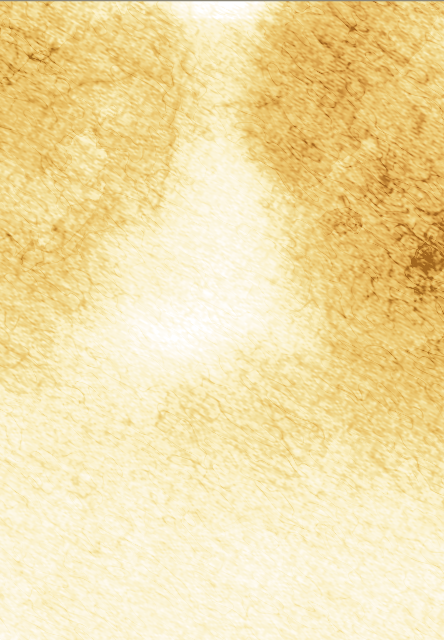
This background is drawn by a WebGL 1 fragment shader. Its source:

```glsl
precision highp float;
// Aged golden parchment lit by a pale shaft of light that widens downward.
// A tone map (0 = white, 7 = brown) is laid out first, then roughened with
// blotches, cracks, fibres and scratches, and finally coloured by a ramp.

uniform vec2 u_resolution;

#define LEFT_TONE 4.1
#define RIGHT_TONE 4.8
#define BASE_TONE 1.1
#define SCRATCH_ANGLE 0.50
#define STEEP_ANGLE 0.78
#define SCRATCH_AMOUNT 1.7
#define FIBRE_AMOUNT 1.5
#define GRAIN_AMOUNT 2.3
#define BLOTCH_AMOUNT 3.2
#define CRACK_AMOUNT 1.1

float hash(vec2 p) {
  return fract(sin(dot(p, vec2(127.1, 311.7))) * 43758.545);
}

float noise(vec2 p) {
  vec2 cell = floor(p), f = fract(p);
  f = f * f * (3.0 - 2.0 * f);
  float low = mix(hash(cell), hash(cell + vec2(1.0, 0.0)), f.x);
  float high = mix(hash(cell + vec2(0.0, 1.0)), hash(cell + 1.0), f.x);
  return mix(low, high, f.y);
}

float fbm(vec2 p) {
  float sum = 0.0, weight = 0.5;
  for (int i = 0; i < 6; i++) {
    sum += weight * noise(p);
    p = mat2(1.6, 1.2, -1.2, 1.6) * p + 7.3;
    weight *= 0.52;
  }
  return sum / 1.02;
}

// Rotates so that x runs down to the right along the scratches
vec2 alongScratch(vec2 p, float angle) {
  float c = cos(angle), s = sin(angle);
  return vec2(c * p.x - s * p.y, s * p.x + c * p.y);
}

float scratches(vec2 q) {
  return 0.5 * noise(q * vec2(9.0, 170.0)) + 0.5 * noise(q * vec2(30.0, 290.0)) - 0.5;
}

// Thin broken lines where the noise crosses its middle value
float fibres(vec2 q) {
  float ridge = 1.0 - abs(2.0 * noise(q) - 1.0);
  return smoothstep(0.78, 1.0, ridge) * noise(q * 0.6 + 31.0);
}

float bump(vec2 p, vec2 center, vec2 radius) {
  vec2 q = (p - center) / radius;
  return exp(-dot(q, q));
}

float segmentDistance(vec2 p, vec2 a, vec2 b) {
  vec2 ab = b - a;
  return length(p - a - ab * clamp(dot(p - a, ab) / dot(ab, ab), 0.0, 1.0));
}

vec3 parchment(float tone) {
  vec3 c = mix(vec3(1.0), vec3(0.995, 0.975, 0.92), clamp(tone + 1.0, 0.0, 1.0));
  c = mix(c, vec3(0.985, 0.955, 0.84), clamp(tone, 0.0, 1.0));
  c = mix(c, vec3(0.98, 0.93, 0.74), clamp(tone - 1.0, 0.0, 1.0));
  c = mix(c, vec3(0.95, 0.87, 0.60), clamp(tone - 2.0, 0.0, 1.0));
  c = mix(c, vec3(0.93, 0.80, 0.47), clamp(tone - 3.0, 0.0, 1.0));
  c = mix(c, vec3(0.90, 0.73, 0.37), clamp(tone - 4.0, 0.0, 1.0));
  c = mix(c, vec3(0.83, 0.62, 0.26), clamp(tone - 5.0, 0.0, 1.0));
  return mix(c, vec3(0.64, 0.42, 0.12), clamp(tone - 6.0, 0.0, 1.0));
}

void main() {
  vec2 uv = gl_FragCoord.xy / u_resolution;
  vec2 p = vec2(uv.x * u_resolution.x / u_resolution.y, uv.y);
  vec2 pos = vec2(uv.x, 1.0 - uv.y); // measured from the top edge
  float blotch = fbm(p * 6.0 + 3.0) - 0.5;

  // Dark upper sides fading into the cream lower part
  float tone = mix(LEFT_TONE, RIGHT_TONE, smoothstep(0.4, 0.9, pos.x));
  tone += 0.9 * bump(pos, vec2(0.95, 0.38), vec2(0.25, 0.17));
  tone += 0.5 * bump(pos, vec2(0.0, 0.05), vec2(0.2, 0.1));
  float base = BASE_TONE + 0.8 * (1.0 - smoothstep(0.62, 0.95, pos.y));
  tone = mix(tone, base, smoothstep(0.0, 0.4, pos.y - 0.34 - 0.17 * pos.x + 0.2 * blotch));

  // Shaft of light with a bright pool at its foot
  float halfWidth = 0.1 + 0.15 * smoothstep(0.18, 0.52, pos.y);
  float across = abs(pos.x - 0.495) + 0.16 * blotch;
  float shaft = exp(-pow(max(across, 0.0) / halfWidth, 2.6));
  shaft *= 1.0 - smoothstep(0.5, 0.7, pos.y + 0.2 * blotch);
  tone = mix(tone, mix(2.0, 0.4, smoothstep(0.08, 0.42, pos.y)), shaft);
  tone -= 0.9 * bump(pos, vec2(0.37, 0.53), vec2(0.17, 0.06));
  tone -= 0.9 * bump(pos, vec2(0.66, 0.53), vec2(0.1, 0.05));

  // Blotches, peeled patches with rims, and cracks grow with the tone
  float wear = clamp(tone / 4.5, 0.2, 1.1);
  float flake = fbm(p * 6.0 + 2.0 * blotch + 11.0);
  tone += wear * BLOTCH_AMOUNT * blotch;
  tone -= wear * 0.8 * smoothstep(0.56, 0.575, flake);
  float crack = 1.0 - smoothstep(0.0, 0.014, abs(flake - 0.48));
  crack += 0.6 - 0.6 * smoothstep(0.0, 0.012, abs(flake - 0.555));
  tone += wear * CRACK_AMOUNT * crack * smoothstep(0.35, 0.65, noise(p * 7.0 + 20.0));

  // Diagonal scratches, steeper toward the upper right, fibres and fine grain
  float steep = smoothstep(0.4, 0.8, pos.x) * (1.0 - smoothstep(0.3, 0.6, pos.y));
  vec2 shallowWay = alongScratch(p, SCRATCH_ANGLE);
  vec2 steepWay = alongScratch(p, STEEP_ANGLE);
  float lines = mix(scratches(shallowWay), scratches(steepWay), steep);
  vec2 curl = 0.012 * vec2(noise(p * 30.0), noise(p * 30.0 + 50.0));
  float threads = fibres((shallowWay + curl) * vec2(26.0, 85.0));
  threads += fibres((steepWay + curl) * vec2(45.0, 110.0) + 9.0) - 0.22;
  float grain = noise(shallowWay * vec2(190.0, 340.0)) - 0.5;
  float detail = SCRATCH_AMOUNT * lines + FIBRE_AMOUNT * threads + GRAIN_AMOUNT * grain;
  tone += (0.62 + 0.38 * wear) * detail;

  // Long dark crease left of the shaft, branching cracks, and a pale crease
  vec2 bent = pos + 0.03 * vec2(noise(p * 22.0), noise(p * 22.0 + 8.0)) - 0.015;
  float crease = segmentDistance(pos, vec2(0.42, 0.08), vec2(0.35, 0.35));
  tone += 1.8 * exp(-crease / 0.008) * noise(p * 45.0);
  float branch = segmentDistance(bent, vec2(0.5, 0.178), vec2(0.62, 0.155));
  branch = min(branch, segmentDistance(bent, vec2(0.13, 0.14), vec2(0.31, 0.12)));
  tone += 1.5 * exp(-branch / 0.005);
  float paleCrease = segmentDistance(pos, vec2(0.62, 0.31), vec2(0.86, 0.22));
  tone -= 0.8 * exp(-paleCrease / 0.014);

  // Glow and thin flare at the top
  tone -= 3.2 * bump(pos, vec2(0.5, 0.0), vec2(0.17, 0.028));
  tone -= 1.2 * bump(pos, vec2(0.48, 0.027), vec2(0.2, 0.003));

  vec3 color = parchment(clamp(tone, -1.0, 7.0));
  color.g -= 0.02 * steep * smoothstep(4.0, 6.0, tone);
  color = mix(vec3(0.55, 0.53, 0.47), color, smoothstep(0.001, 0.003, pos.y));
  gl_FragColor = vec4(color, 1.0);
}
```
